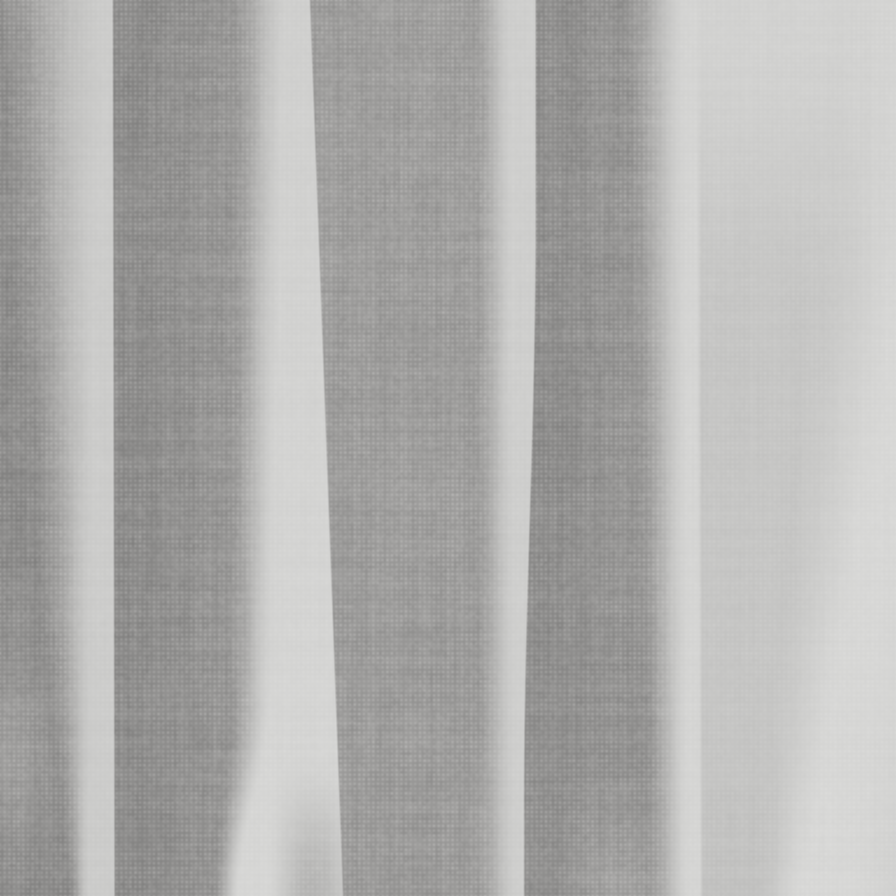
Reproduce this texture procedurally as a Shadertoy shader.

```glsl
// Draped pale linen curtain: soft vertical folds with crisp overlaps and a fine weave.

const float THREADS = 192.0;        // threads across the canvas
const float WEAVE_DARK = 0.050;     // weave contrast in shade
const float WEAVE_LIGHT = 0.011;    // weave contrast in light
const float SLUB = 0.030;           // uneven thread thickness
const float EDGE_BLUR = 0.0016;     // softness of the overlaps
const vec3 LINEN_TINT = vec3(1.005, 1.0, 0.992);

float hash(vec2 p) {
    vec3 q = fract(vec3(p.xyx) * 0.1031);
    q += dot(q, q.yzx + 33.33);
    return fract((q.x + q.y) * q.z);
}

float noise(vec2 p) {
    vec2 i = floor(p), f = fract(p);
    f = f * f * (3.0 - 2.0 * f);
    return mix(mix(hash(i), hash(i + vec2(1, 0)), f.x),
               mix(hash(i + vec2(0, 1)), hash(i + 1.0), f.x), f.y);
}

// Tone rising from shade to light across one fold
float fold(float x, float shade, float light, float start, float end) {
    return mix(shade, light, smoothstep(start, end, x));
}

// Crisp overlap: 0 left of the edge, 1 right of it
float overlap(float x, float edge) {
    return smoothstep(-EDGE_BLUR, EDGE_BLUR, x - edge);
}

float glow(vec2 p, vec2 center, vec2 size) {
    vec2 d = (p - center) / size;
    return exp(-dot(d, d));
}

// p.x runs rightward, p.y runs down from the top
float drape(vec2 p) {
    float x = p.x, t = p.y;
    float hem = smoothstep(0.78, 1.0, t);

    // Far left fold, narrowing downward
    float f1 = fold(x, 0.555, 0.80, mix(-0.02, 0.075, t), mix(0.118, 0.100, t));
    f1 += 0.07 * glow(p, vec2(0.015, 0.84), vec2(0.04, 0.09));

    // Second fold, pinched into a bright streak at the hem
    float shade2 = 0.56 + 0.03 * smoothstep(0.16, 0.25, x);
    float f2 = fold(x, shade2, mix(0.815, 0.84, t),
                    0.252 - 0.016 * hem, mix(0.322, 0.300, t) - 0.032 * hem);
    f2 -= 0.12 * smoothstep(0.83, 1.0, t) * smoothstep(0.295, 0.345, x)
        * (1.0 - 0.5 * smoothstep(0.355, 0.385, x));

    // Middle fold
    float f3 = fold(x, 0.625 - 0.015 * t, 0.81, 0.528, mix(0.572, 0.578, t));

    // Fourth fold with a faint lift at the hem
    float shade4 = 0.565 + 0.02 * smoothstep(0.62, 0.69, x);
    shade4 += 0.06 * glow(p, vec2(0.69, 1.0), vec2(0.06, 0.08));
    float f4 = fold(x, shade4, 0.835, mix(0.69, 0.722, t), 0.770);

    // Broad right panel with a slanting highlight
    float f5 = mix(0.825, 0.775, smoothstep(0.0, 0.38, t)) - 0.015 * hem;
    float slant = x - (0.87 + 0.13 * (1.0 - t));
    float spread = mix(0.075, 0.028, t);
    f5 = mix(f5, 0.845, smoothstep(-spread, spread, slant));
    f5 -= 0.02 * smoothstep(0.94, 1.0, x) * smoothstep(0.6, 1.0, t);

    // Stack the folds from left to right
    float edge3 = 0.598 - 0.013 * smoothstep(0.25, 0.9, t);
    float tone = mix(f1, f2, overlap(x, 0.126 + 0.002 * t));
    tone = mix(tone, f3, overlap(x, 0.346 + 0.037 * t));
    tone = mix(tone, f4, overlap(x, edge3));
    return mix(tone, f5, smoothstep(-0.003, 0.003, x - 0.779 - 0.004 * t));
}

// Crossing threads with random strength and short slubs, centred on zero
float weave(vec2 p) {
    vec2 q = p * THREADS;
    vec2 wave = cos(6.2832 * q);
    float grid = 0.5 * (wave.x + wave.y) + 0.3 * wave.x * wave.y;
    float grain = noise(q * 1.3) - 0.5;
    return 0.55 * grid * (0.6 + 0.8 * noise(q * 0.3)) + 0.8 * grain;
}

float slubs(vec2 p) {
    vec2 q = p * THREADS;
    float warp = noise(vec2(q.x * 0.8, q.y * 0.045));
    float weft = noise(vec2(q.x * 0.045, q.y * 0.8) + 71.0);
    return warp + weft - 1.0;
}

void mainImage(out vec4 fragColor, in vec2 fragCoord) {
    vec2 p = fragCoord / iResolution.xy;
    p.y = 1.0 - p.y;

    float tone = drape(p);
    float lit = smoothstep(0.58, 0.82, tone);

    // Fade the threads where they become finer than the canvas can show
    float visible = smoothstep(1.0, 2.2, iResolution.y / THREADS);
    tone += weave(p) * mix(WEAVE_DARK, WEAVE_LIGHT, lit) * visible;
    tone += slubs(p) * SLUB * mix(1.0, 0.25, lit);

    vec3 color = tone * mix(LINEN_TINT, vec3(1.0, 1.0, 0.993), lit);
    fragColor = vec4(clamp(color, 0.0, 1.0), 1.0);
}
```
